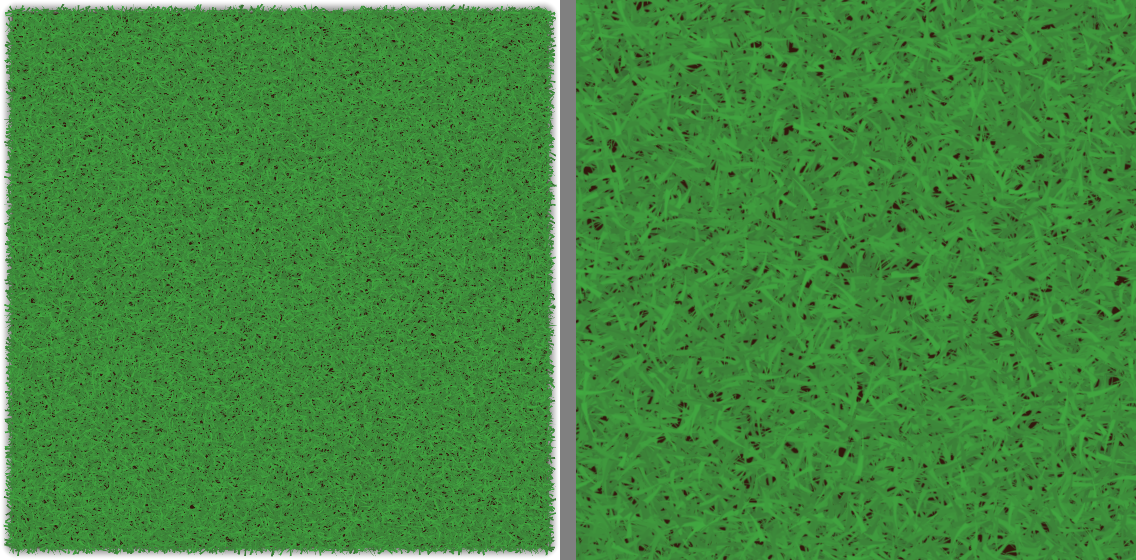
Left, the full canvas; right, a detail of the centre.
Reproduce this texture procedurally as a three.js fragment shader.

```glsl
// A square patch of dense lawn with frayed edges and a soft shadow on white.
varying vec2 vUv;

const float LAYERS = 14.0;
const float CELL = 0.013;
const float SOFT = 0.0008;

vec4 hash4(vec3 p) {
  vec4 q = fract(p.xyzx * vec4(0.1031, 0.1030, 0.0973, 0.1099));
  q += dot(q, q.wzxy + 33.33);
  return fract((q.xxyz + q.yzzw) * q.zywx);
}

// Signed distance to a square with rounded corners, centred on the canvas.
float lawnDistance(vec2 p, float halfSize, float corner) {
  vec2 d = abs(p - 0.5) - halfSize + corner;
  return length(max(d, 0.0)) + min(max(d.x, d.y), 0.0) - corner;
}

// Coverage of a blade around its middle, tapering from root to tip.
float bladeMask(vec2 p, vec2 dir, float halfLength) {
  float along = dot(p, dir);
  float across = dot(p, vec2(-dir.y, dir.x));
  across += 0.0012 * (1.0 - pow(along / halfLength, 2.0));
  float t = clamp(0.5 + 0.5 * along / halfLength, 0.0, 1.0);
  float d = max(abs(across) - 0.0017 * (1.0 - t), abs(along) - halfLength);
  return 1.0 - smoothstep(-SOFT, SOFT, d);
}

// Paints one scattered layer of blades over the colour below.
vec3 paintBlades(vec3 color, vec2 p, float layer) {
  vec2 shift = hash4(vec3(layer, 7.0, 3.0)).xy * CELL;
  vec2 home = floor((p + shift) / CELL);
  for (int j = -1; j <= 1; j++) {
    for (int i = -1; i <= 1; i++) {
      vec2 cell = home + vec2(float(i), float(j));
      vec4 rnd = hash4(vec3(cell + 11.0, layer * 5.7 + 1.0));
      vec2 middle = (cell + rnd.xy) * CELL - shift;
      if (lawnDistance(middle, 0.482, 0.008) > 0.0) continue;

      float angle = 6.2832 * rnd.z;
      vec2 dir = normalize(vec2(cos(angle), 0.8 * sin(angle)));
      float mask = bladeMask(p - middle, dir, CELL * mix(0.5, 1.0, rnd.w));

      float light = 0.6 * fract(rnd.z * 17.0 + rnd.w * 5.0) + 0.4 * layer / LAYERS;
      vec3 green = mix(vec3(0.22, 0.41, 0.20), vec3(0.255, 0.67, 0.255), light);
      color = mix(color, green, mask);
    }
  }
  return color;
}

void main() {
  // White ground with the shadow around the lawn
  float outside = lawnDistance(vUv, 0.482, 0.012);
  vec3 color = vec3(mix(0.55, 1.0, smoothstep(-0.006, 0.018, outside)));

  // Dark soil that shows through the gaps
  vec3 soil = vec3(0.20, 0.09, 0.05);
  color = mix(color, soil, 1.0 - smoothstep(-0.008, -0.001, outside));

  // Grass from the bottom layer up
  for (float layer = 0.0; layer < LAYERS; layer++) {
    color = paintBlades(color, vUv, layer);
  }
  gl_FragColor = vec4(color, 1.0);
}
```
